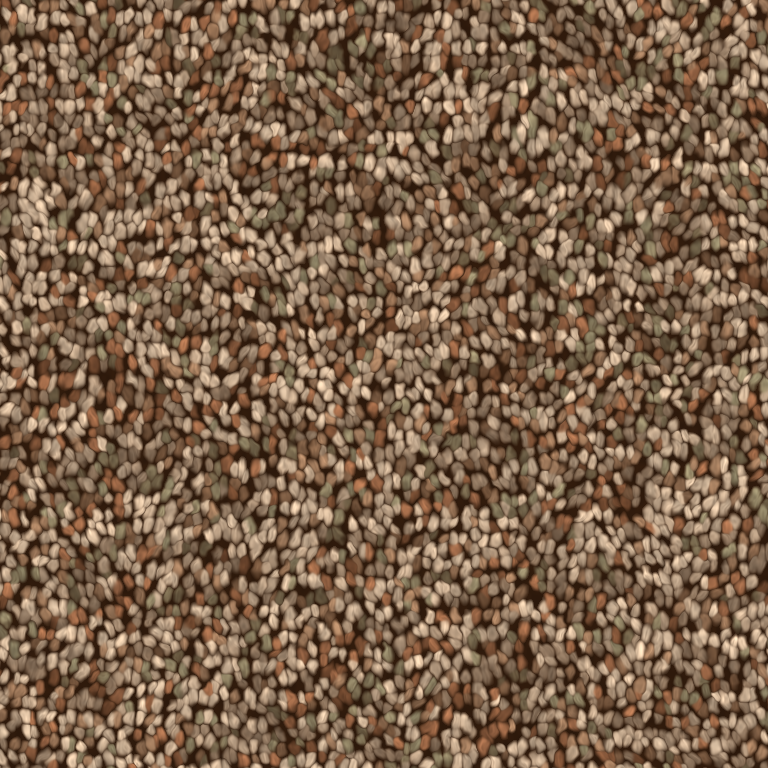
Reproduce this texture procedurally as a WebGL 1 fragment shader.

```glsl
precision highp float;
// Looped-pile carpet: leaning oval yarn loops on a jittered, slightly wavy grid.
// Each loop is a small dome; overlapping domes are blended by height, and
// wandering row waves sink some of them into dark crevices between tufts.
uniform vec2 u_resolution;

float hash(vec2 p) {
  return fract(sin(dot(p, vec2(127.1, 311.7))) * 43758.5453);
}

float noise(vec2 p) {
  vec2 i = floor(p), f = fract(p);
  f = f * f * (3.0 - 2.0 * f);
  return mix(mix(hash(i), hash(i + vec2(1.0, 0.0)), f.x),
             mix(hash(i + vec2(0.0, 1.0)), hash(i + vec2(1.0, 1.0)), f.x), f.y);
}

// Mostly tan yarn, with muted flecks of brown, rust and olive
vec3 yarnColor(vec2 id) {
  float pick = hash(id + 7.3) + 0.3 * (noise(id * 0.4 + 40.0) - 0.5);
  vec3 sand = vec3(0.79, 0.685, 0.575);
  vec3 brown = vec3(0.63, 0.48, 0.36);
  vec3 rust = vec3(0.62, 0.41, 0.28);
  vec3 olive = vec3(0.56, 0.51, 0.39);
  vec3 yarn = pick < 0.13 ? rust : pick < 0.27 ? brown : pick < 0.86 ? sand : olive;
  return yarn * (0.87 + 0.23 * hash(id + 19.1));
}

// Height of the pile: broken rows two loops deep, 0 in crevices and 1 on tufts
float pileRelief(vec2 p) {
  float row = 0.5 + 0.5 * sin(3.14 * p.y + 6.0 * noise(p * vec2(0.2, 0.25)));
  return smoothstep(0.2, 0.7, 0.6 * noise(p * vec2(0.35, 0.6) + 5.0) + 0.4 * row);
}

void main() {
  vec2 uv = gl_FragCoord.xy / min(u_resolution.x, u_resolution.y);
  vec2 grid = vec2(80.0, 55.0);

  // Bend the rows gently, then roughen the outlines of the loops
  vec2 p = uv * grid;
  p.y += 1.0 * (noise(uv * vec2(12.0, 9.0)) - 0.5);
  p += 0.35 * (vec2(noise(uv * 110.0), noise(uv * 110.0 + 31.0)) - 0.5);
  vec2 cell = floor(p);

  vec3 backing = vec3(0.18, 0.10, 0.045);
  vec3 sum = backing * 3.0;
  float total = 3.0;

  for (int y = -1; y <= 1; y++) {
    for (int x = -2; x <= 2; x++) {
      vec2 id = cell + vec2(float(x), float(y));
      vec2 center = id + 0.5 + 0.75 * (vec2(hash(id), hash(id + 53.7)) - 0.5);
      vec2 d = (p - center) * vec2(1.0, grid.x / grid.y);

      // Neighbouring loops share part of their lean
      float lean = 1.1 * (noise(center * 0.25 + 80.0) - 0.5) + 0.9 * (hash(id + 3.9) - 0.5);
      float c = cos(lean), s = sin(lean);
      vec2 q = vec2(c * d.x - s * d.y, s * d.x + c * d.y);
      q /= vec2(0.64, 1.0) * (0.82 + 0.3 * hash(id + 11.7));

      float dome = 1.0 - dot(q, q);
      float relief = pileRelief(center);
      float height = dome + 0.4 * relief + 0.45 * hash(id + 27.1);

      // Lit from above, with faint strands running along the loop
      float light = mix(0.15, 1.0, smoothstep(-0.1, 0.9, dome)) * mix(0.56, 1.04, relief);
      light *= 1.0 + 0.16 * q.y;
      light *= 0.86 + 0.28 * noise(q * vec2(3.5, 1.5) + id * 9.0);

      float weight = exp(7.0 * height) * smoothstep(-0.15, 0.15, dome);
      sum += weight * mix(backing, yarnColor(id), light);
      total += weight;
    }
  }

  // Small shadows and glints of loose fibre
  vec3 color = sum / total;
  color *= 0.92 + 0.18 * noise(uv * vec2(170.0, 130.0));
  gl_FragColor = vec4(clamp(color, 0.0, 1.0), 1.0);
}
```
